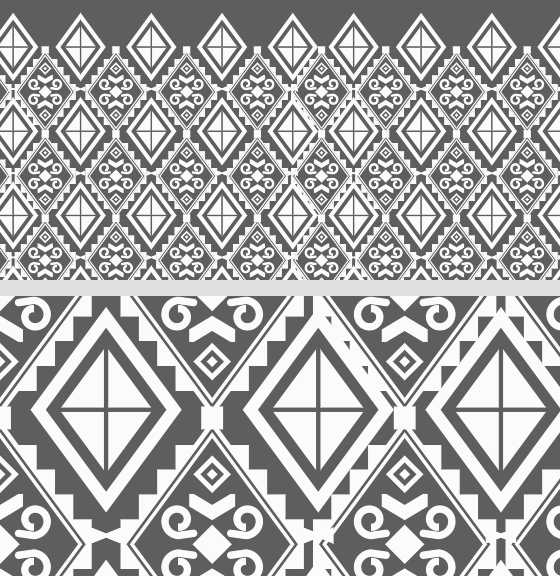
Top, the full canvas; bottom, a detail of the centre.
A WebGL 1 fragment shader for this pattern:

```glsl
precision highp float;
// Woven border of white lozenges: cross-filled ones alternate with toothed, scrolled ones.

uniform vec2 u_resolution;

const float CANVAS_HEIGHT = 384.0;           // design units from bottom to top
const float BAND_PERIOD = 467.0;             // five columns, the last two tighter
const float ROW_PERIOD = 115.5;
const float SLOPE = 1.36;                    // height over width of every lozenge
const float SLANT = 0.592;                   // turns lozenge height into edge distance
const float ORNATE_HEIGHT = 57.0;
const float TOOTH = 11.4;
const vec3 GROUND = vec3(0.37);
const vec3 THREAD = vec3(0.985);

float fill(float d, float soft) {
  return 1.0 - smoothstep(-0.5 * soft, 0.5 * soft, d);
}

float lozenge(vec2 p, float halfHeight) {
  return (abs(p.x) * SLOPE + abs(p.y) - halfHeight) * SLANT;
}

float box(vec2 p, vec2 halfSize) {
  vec2 q = abs(p) - halfSize;
  return max(q.x, q.y);
}

float segment(vec2 p, vec2 a, vec2 b) {
  vec2 ab = b - a;
  return length(p - a - ab * clamp(dot(p - a, ab) / dot(ab, ab), 0.0, 1.0));
}

// Inward spiral that starts at the bottom and turns once
float spiral(vec2 p, float radius, float shrink) {
  float turn = mod(atan(p.y, p.x) + 1.570796, 6.283185);
  return abs(length(p) - radius + shrink * turn);
}

// Vertical offset from the nearest row, with no rows above the first
float rowOffset(float y, float firstRow) {
  float row = floor((y - firstRow) / ROW_PERIOD + 0.5);
  return y - firstRow - ROW_PERIOD * max(row, 0.0);
}

float wrapOffset(float x) {
  return mod(x + 0.5 * BAND_PERIOD, BAND_PERIOD) - 0.5 * BAND_PERIOD;
}

// Heavy outline around a solid lozenge split by a cross
float crossLozenge(vec2 p, float soft) {
  float outline = max(lozenge(p, 47.0), -lozenge(p, 37.5));
  float core = max(lozenge(p, 29.0), 1.0 - min(abs(p.x), abs(p.y)));
  return fill(min(outline, core), soft);
}

// Steps climbing the outside of the ornate lozenge
float teeth(vec2 q, float edge) {
  float level = floor(q.y / TOOTH);
  float side = q.x - (ORNATE_HEIGHT - level * TOOTH) / SLOPE;
  float rise = q.y - (level + 1.0) * TOOTH;
  float steps = max(max(side, rise), -edge - 0.5);
  return max(steps, q.y - 4.0 * TOOTH);
}

// Central flower: diamond, crowns above and below, four scrolls
float flower(vec2 q) {
  float heart = (q.x + q.y - 9.0) * 0.707;
  float crown = abs(q.y - 0.6 * q.x - 14.5) * 0.86 - 3.0;
  crown = max(crown, max(q.x - 10.5, q.y - 23.0));
  float scroll = spiral(q - vec2(15.5, 11.0), 7.0, 0.62);
  scroll = min(scroll, segment(q, vec2(15.5, 4.0), vec2(8.5, 5.0)));
  return min(min(heart, crown), scroll - 1.7);
}

float smallDiamond(vec2 p) {
  float reach = abs(p.x) + abs(p.y);
  return min(abs(reach - 7.0) - 1.6, reach - 2.5) * 0.707;
}

float ornateLozenge(vec2 p, float soft) {
  vec2 q = abs(p);
  float edge = lozenge(q, ORNATE_HEIGHT);
  float border = min(abs(edge + 1.1) - 1.1, abs(edge + 4.2) - 0.8);
  float d = min(border, teeth(q, edge));
  d = min(d, box(q - vec2(0.0, ORNATE_HEIGHT + 0.5), vec2(5.0)));
  d = min(d, smallDiamond(q - vec2(0.0, 32.0)));
  return fill(min(d, flower(q)), soft);
}

float bowTie(vec2 p, float soft) {
  vec2 q = abs(p);
  return fill(max(q.x - 7.0, q.y - 1.0 - 0.4 * q.x), soft);
}

void main() {
  float unit = CANVAS_HEIGHT / u_resolution.y;
  vec2 p = vec2(gl_FragCoord.x, u_resolution.y - gl_FragCoord.y) * unit;
  float soft = 1.2 * unit;
  float plainY = rowOffset(p.y, 64.5);
  float ornateY = rowOffset(p.y, 126.0);
  float tieY = rowOffset(p.y, 122.0);

  // Columns across one band; the tighter ones make a visible join
  float white = 0.0;
  for (int i = 0; i < 5; i++) {
    float column = float(i);
    float ornateX = 62.0 + 97.0 * column - 9.0 * max(column - 3.0, 0.0);
    float plainX = ornateX + 48.5 - 4.5 * step(3.5, column);
    float dx = wrapOffset(p.x - plainX);
    white = max(white, crossLozenge(vec2(dx, plainY), soft));
    white = max(white, bowTie(vec2(dx, tieY), soft));
    white = max(white, ornateLozenge(vec2(wrapOffset(p.x - ornateX), ornateY), soft));
  }
  gl_FragColor = vec4(mix(GROUND, THREAD, white), 1.0);
}
```
